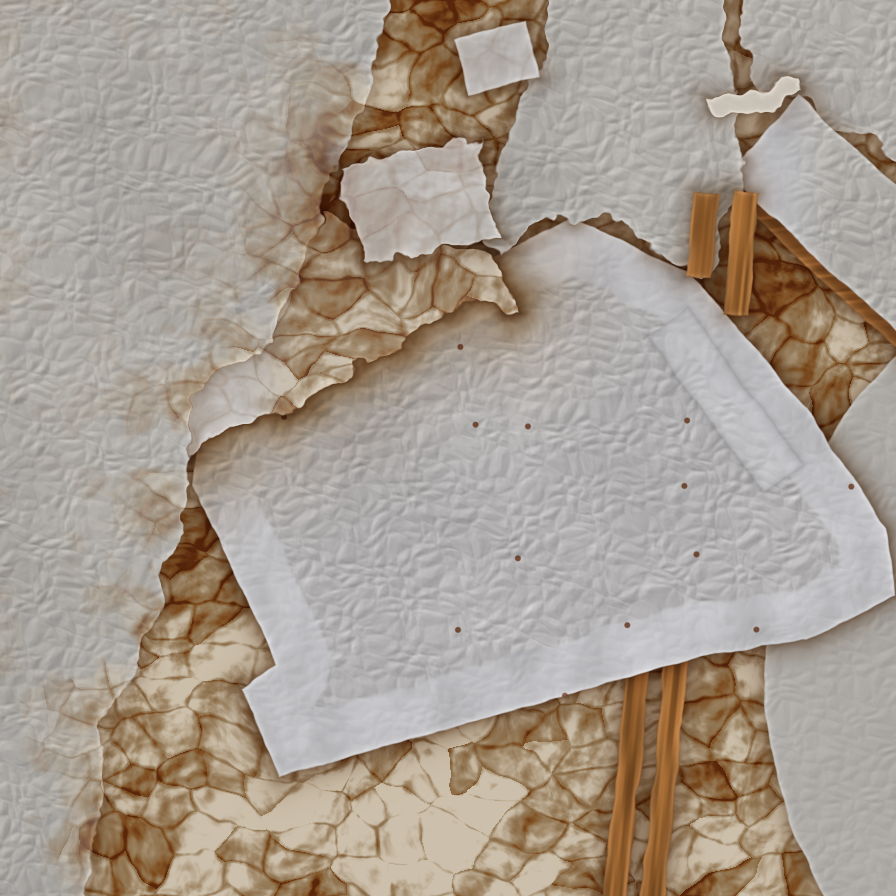
Reproduce this texture procedurally as a WebGL 2 fragment shader.

```glsl
#version 300 es
precision highp float;
// Torn plaster and paper sheets over rust-brown shredded fibre, with wooden slats.
#define RELIEF .34
#define TEAR .036
#define SHADOW_WIDTH .011
#define PLASTER vec3(.675,.665,.65)
#define PAPER vec3(.77,.77,.785)
#define CREAM vec3(.80,.75,.67)
#define TAN vec3(.57,.46,.32)
#define AMBER vec3(.50,.31,.13)
#define RUST vec3(.35,.15,.045)
uniform vec2 u_resolution;
out vec4 outColor;

// Sheet outlines
const vec2 LEFT_WALL[12] = vec2[](vec2(-.1,1.1),vec2(.465,1.1),vec2(.40,.88),vec2(.335,.70),
  vec2(.30,.62),vec2(.22,.56),vec2(.21,.43),vec2(.17,.30),vec2(.115,.19),vec2(.11,.09),
  vec2(.07,-.1),vec2(-.1,-.1));
const vec2 TOP_WALL[12] = vec2[](vec2(.63,1.1),vec2(.605,.93),vec2(.575,.87),vec2(.54,.73),
  vec2(.555,.715),vec2(.58,.735),vec2(.625,.755),vec2(.68,.754),vec2(.71,.738),vec2(.785,.685),
  vec2(.825,.79),vec2(.80,1.1));
const vec2 PATCH[12] = vec2[](vec2(.215,.46),vec2(.309,.258),vec2(.271,.23),vec2(.312,.132),
  vec2(.78,.268),vec2(.9,.285),vec2(1,.335),vec2(.99,.41),vec2(.9,.545),vec2(.77,.695),
  vec2(.64,.757),vec2(.23,.56));
const vec2 FLAP[12] = vec2[](vec2(.215,.495),vec2(.222,.60),vec2(.33,.70),vec2(.36,.76),
  vec2(.47,.725),vec2(.54,.72),vec2(.553,.69),vec2(.573,.66),vec2(.50,.655),vec2(.39,.585),
  vec2(.32,.545),vec2(.25,.522));
// Fibre tone spots: centre, radius, lightness
const vec4 SPOTS[8] = vec4[](vec4(.49,.97,.07,-.35),vec4(.35,.80,.05,-.4),vec4(.23,.37,.07,-.25),
  vec4(.88,.70,.07,-.25),vec4(.97,.48,.05,-.35),vec4(.12,.02,.07,-.25),
  vec4(.50,.09,.11,.22),vec4(.30,.11,.07,.25));

vec2 hash2(vec2 p) {
  return fract(sin(vec2(dot(p, vec2(127.1,311.7)), dot(p, vec2(269.5,183.3)))) * 43758.5);
}
float noise(vec2 p) {
  vec2 i = floor(p), f = fract(p), o = vec2(0,1);
  f *= f * (3. - 2. * f);
  return mix(mix(hash2(i).x, hash2(i + o.yx).x, f.x), mix(hash2(i + o).x, hash2(i + 1.).x, f.x), f.y);
}
float fbm(vec2 p) {
  float sum = 0., amp = .5;
  for (int i = 0; i < 4; i++) { sum += amp * noise(p); p = mat2(1.6,1.2,-1.2,1.6) * p; amp *= .5; }
  return sum;
}
// Nearest distance, second distance, random value of the cell
vec3 cells(vec2 p) {
  vec3 best = vec3(9,9,0);
  for (int k = 0; k < 9; k++) {
    vec2 id = floor(p) + vec2(k % 3 - 1, k / 3 - 1), h = hash2(id);
    float d = length(id + h - p);
    if (d < best.x) best = vec3(d, best.x, h.y);
    else best.y = min(best.y, d);
  }
  return best;
}
float polygon(vec2 p, vec2 v[12]) {
  float d = 9., side = 1.;
  for (int i = 0, j = 11; i < 12; j = i++) {
    vec2 e = v[j] - v[i], w = p - v[i], b = w - e * clamp(dot(w, e) / dot(e, e), 0., 1.);
    d = min(d, dot(b, b));
    bvec3 c = bvec3(p.y >= v[i].y, p.y < v[j].y, e.x * w.y > e.y * w.x);
    if (all(c) || all(not(c))) side = -side;
  }
  return side * sqrt(d);
}
// Flat-ended strip from a to b
float strip(vec2 p, vec2 a, vec2 b, float halfWidth) {
  vec2 axis = normalize(b - a), q = p - .5 * (a + b);
  vec2 r = abs(vec2(dot(q, axis), dot(q, vec2(-axis.y, axis.x)))) - vec2(.5 * length(b - a), halfWidth);
  return length(max(r, 0.)) + min(max(r.x, r.y), 0.);
}
float plasterHeight(vec2 p) {
  vec2 q = p + .02 * vec2(noise(p * 32.), noise(p * 32. + 9.));
  vec3 c = cells(q * vec2(52,68));
  return .6 * (c.y - c.x) + .9 * fbm(q * 60.);
}
vec3 fibre(vec2 p) {
  vec2 q = p + .07 * vec2(fbm(p * 9.), fbm(p * 9. + 7.));
  vec3 c = cells(q * vec2(19,27));
  float folds = fbm(q * 42.) - fbm(q * 42. + vec2(-.2,.25));
  float tone = .16 + .38 * c.z + .55 * fbm(q * 24. + c.z * 9.) + 1.1 * folds;
  tone -= .28 * (1. - smoothstep(0., .16, c.y - c.x));
  for (int i = 0; i < 8; i++) {
    vec2 r = (p - SPOTS[i].xy) / SPOTS[i].z;
    tone += SPOTS[i].w * exp(-dot(r, r));
  }
  vec3 col = mix(RUST, AMBER, smoothstep(0., .25, tone));
  col = mix(col, TAN, smoothstep(.2, .45, tone));
  return mix(col, CREAM, smoothstep(.4, .85, tone));
}
vec3 wood(vec2 p) {
  return mix(AMBER * .85, vec3(.7,.46,.23), noise(vec2((p.x - .1 * p.y) * 280., p.y * 16.)));
}
// Lay a sheet with a warm contact shadow and a pale cut edge
void lay(inout vec3 col, float d, vec3 sheet, float shadow) {
  float aa = 1. / u_resolution.y;
  col *= mix(vec3(1), vec3(.5,.36,.23), shadow * exp(-max(d, 0.) / SHADOW_WIDTH));
  sheet += .09 * exp(-abs(d + .002) / .0025);
  col = mix(sheet, col, smoothstep(-aa, aa, d));
}
void main() {
  vec2 p = gl_FragCoord.xy / u_resolution;
  vec2 wobble = vec2(fbm(p * 28.), fbm(p * 28. + 31.)) - .47;
  vec2 torn = p + TEAR * wobble, cut = p + .2 * TEAR * wobble;
  float relief = plasterHeight(p) - plasterHeight(p + vec2(-.0025,.003));
  vec3 plaster = PLASTER * (.94 + .14 * fbm(p * 7.) + RELIEF * relief);
  vec3 paper = PAPER * (.87 + .22 * fbm(p * vec2(24,15) + wobble) + .07 * relief);
  vec3 shreds = fibre(p), col = shreds;

  // Lower right wall, slats and upper right sheets
  lay(col, length(cut - vec2(1.353,.25)) - .5, mix(plaster, PLASTER, .55), .5);
  for (float x = 0.; x < .05; x += .042)
    lay(col, strip(cut, vec2(.685 + x,-.02), vec2(.715 + x,.28), .013), wood(p), .6);
  lay(col, max(.832 - torn.x, 1.33 - .5 * torn.x - torn.y), plaster, .6);
  lay(col, strip(cut, vec2(.84,.77), vec2(1.1,.53), .008), wood(p.yx), .6);
  lay(col, strip(cut, vec2(.85,.85), vec2(1.1,.62), .06), mix(paper, plaster, smoothstep(.86, .93, p.x)), .6);

  // Central patch: rough middle, smooth margin, overlaid strip, specks and stain
  float patchEdge = polygon(cut, PATCH), flapEdge = polygon(torn, FLAP);
  float margin = smoothstep(-.062, -.056, patchEdge + .012 * wobble.x) * smoothstep(.08, .16, p.x - .35 * p.y);
  vec3 sheet = mix(plaster * vec3(1.02,1.025,1.05), paper, margin * .9);
  float overlay = strip(cut, vec2(.745,.64), vec2(.875,.465), .027);
  sheet = mix(mix(sheet, paper, .65), sheet, smoothstep(-.002, .002, overlay));
  sheet *= 1. - .13 * exp(-abs(overlay) / .003);
  vec3 speck = cells(p * 13.);
  sheet = mix(sheet, RUST, .75 * step(.8, speck.z) * (1. - smoothstep(.03, .055, speck.x)));
  sheet *= mix(vec3(1), vec3(.79,.62,.4), exp(-max(flapEdge, 0.) / .035));
  lay(col, patchEdge, sheet, .75);

  // Torn flap and the walls overlapping it
  lay(col, flapEdge, mix(paper, shreds, .25 + .6 * smoothstep(.26, .34, p.x)), .8);
  float wallEdge = polygon(torn, LEFT_WALL);
  float stain = exp(min(wallEdge, 0.) / .07) * smoothstep(.35, .6, fbm(p * 18.));
  lay(col, wallEdge, mix(plaster, shreds, .75 * stain), .45);
  lay(col, polygon(torn, TOP_WALL), plaster, .65);
  lay(col, strip(torn, vec2(.79,.88), vec2(.89,.905), .011), mix(paper, CREAM, .6), .6);
  for (float x = 0.; x < .05; x += .042)
    lay(col, strip(cut, vec2(.79 + x,.785), vec2(.779 + x,.69 - x), .014), wood(p), .55);

  // Loose scraps at the top
  lay(col, strip(torn, vec2(.39,.76), vec2(.55,.79), .055), mix(paper, shreds, .3), .8);
  lay(col, strip(cut, vec2(.515,.925), vec2(.595,.945), .032), mix(paper, shreds, .2), .6);
  outColor = vec4(clamp(col, 0., 1.), 1);
}
```
